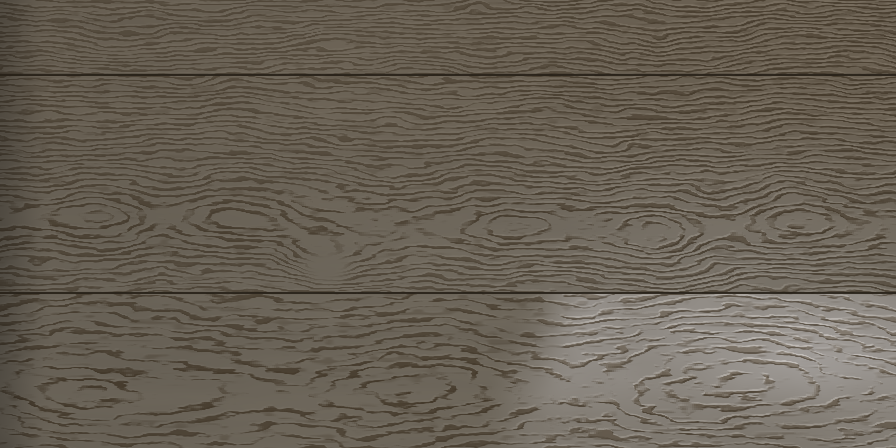
This texture is drawn by a Shadertoy shader. Its source:

```glsl
// Three brushed oak floor planks with heart rings, open grain and a glossy reflection.

const float PI = 3.14159265;
const float SEAM_Y = 0.346;          // lowest seam
const float PLANK_HEIGHT = 0.487;
const float SEAM_HALF_WIDTH = 0.0025;

// Per plank, from bottom to top
const vec3 HEART_Y = vec3(0.13, 0.5, 1.25);
const vec3 FIRST_KNOT_X = vec3(0.18, 0.21, 0.4);
const vec3 KNOT_SPACING = vec3(0.74, 0.417, 0.6);
const vec3 KNOT_SHIFT = vec3(0.0, 0.104, 0.0);
const vec3 KNOT_DEPTH = vec3(0.075, 0.05, 0.02);
const vec3 RING_SPACING = vec3(0.0195, 0.0125, 0.0115);
const vec3 GROOVE_LEVEL = vec3(0.86, 0.74, 0.7);
const vec3 GROOVE_STRENGTH = vec3(0.62, 0.5, 0.44);

const vec2 PALE_KNOT = vec2(0.73, 0.405);
const vec2 PALE_KNOT_SIZE = vec2(0.08, 0.055);
const vec2 LIGHT_OFFSET = vec2(0.0025, -0.0035);

const vec3 FACE_COLOR = vec3(0.425, 0.398, 0.353);
const vec3 WARM_COLOR = vec3(0.412, 0.372, 0.315);
const vec3 GROOVE_COLOR = vec3(0.25, 0.205, 0.145);
const vec3 SEAM_COLOR = vec3(0.15, 0.125, 0.09);
const vec3 GLOSS_COLOR = vec3(0.66, 0.645, 0.635);

float hash(vec2 p) {
    vec3 q = fract(vec3(p.xyx) * 0.1031);
    q += dot(q, q.yzx + 33.33);
    return fract((q.x + q.y) * q.z);
}

float noise(vec2 p) {
    vec2 cell = floor(p), f = fract(p);
    f = f * f * (3.0 - 2.0 * f);
    float low = mix(hash(cell), hash(cell + vec2(1, 0)), f.x);
    float high = mix(hash(cell + vec2(0, 1)), hash(cell + vec2(1, 1)), f.x);
    return mix(low, high, f.y);
}

float fbm(vec2 p) {
    float sum = 0.0, weight = 0.533;
    for (int i = 0; i < 4; i++) {
        sum += weight * noise(p);
        p = p * 2.03 + 17.3;
        weight *= 0.5;
    }
    return sum;
}

// Growth ring number: nested ovals along the heart, straight lines further out
float ringField(vec2 p, int plank, float paleKnot) {
    vec2 seed = vec2(31.7, 13.1) * float(plank);
    vec2 q = p - vec2(FIRST_KNOT_X[plank], HEART_Y[plank]);
    q.y += 0.035 * (noise(p * vec2(3.0, 2.0) + seed) - 0.5);
    q.x += KNOT_SHIFT[plank] * sin(2.0 * PI * q.x / (3.0 * KNOT_SPACING[plank]));
    float swell = 0.6 + 0.8 * noise(vec2(p.x * 2.5, 4.0) + seed);
    float lobe = KNOT_DEPTH[plank] * swell * sin(PI * q.x / KNOT_SPACING[plank]);
    float d = length(vec2(q.y, lobe));
    d += 0.045 * (fbm(p * vec2(6.0, 13.0) + seed) - 0.5);
    d = max(d - 0.045 * exp(-paleKnot * paleKnot), 0.0);
    return d * d / (d + 0.03) / RING_SPACING[plank];
}

// Depth of the open grain, 0 on the face and 1 in a groove
float grooveDepth(vec2 p, int plank, float pixel) {
    float paleKnot = plank == 1 ? length((p - PALE_KNOT) / PALE_KNOT_SIZE) : 9.0;
    float rings = ringField(p, plank, paleKnot);
    float density = length(vec2(dFdx(rings), dFdy(rings))) / pixel * RING_SPACING[plank];
    float phase = rings + 1.1 * (fbm(p * vec2(17.0, 75.0)) - 0.5);
    float wave = 0.5 + 0.5 * cos(2.0 * PI * phase);
    float level = GROOVE_LEVEL[plank] + 0.85 * (fbm(p * vec2(22.0, 60.0) + 3.0) - 0.5);
    float soft = 0.1 + 0.3 * pixel / RING_SPACING[plank];
    float groove = smoothstep(level - soft, level + soft, wave);
    groove *= smoothstep(0.12, 0.55, density);
    float pores = smoothstep(0.62, 0.95, noise(p * vec2(30.0, 150.0) + 7.0));
    groove = max(groove, 0.4 * pores * smoothstep(0.3, 0.8, density));
    return groove * smoothstep(0.3, 1.0, paleKnot);
}

// Window light: a slanted sheet on the lowest plank, a faint glow above it
float glossAmount(vec2 p, int plank) {
    float cloud = fbm(p * vec2(4.0, 6.0) + 5.0);
    vec2 away = p - vec2(1.6, 0.42);
    float glow = 0.2 * exp(-dot(away, away * vec2(5.0, 25.0)));
    if (plank > 0) return glow;
    float edge = p.x - 1.08 - 0.35 * p.y + 0.08 * (cloud - 0.5);
    float sheet = smoothstep(-0.04, 0.16, edge) * mix(0.34, 0.64, smoothstep(0.0, 0.28, p.y));
    vec2 spot = (p - vec2(1.8, 0.2)) / vec2(0.22, 0.11);
    return clamp(sheet * (0.65 + 0.6 * cloud) + 0.25 * exp(-dot(spot, spot)), 0.0, 1.0);
}

void mainImage(out vec4 fragColor, in vec2 fragCoord) {
    float pixel = 1.0 / iResolution.y;
    vec2 p = fragCoord * pixel;
    float row = (p.y - SEAM_Y) / PLANK_HEIGHT;
    int plank = int(clamp(floor(row) + 1.0, 0.0, 2.0));

    // Wood face and grain, boldest around the heart
    float warmth = smoothstep(0.35, 0.9, p.y) * (0.5 + 0.5 * smoothstep(0.6, 2.0, p.x));
    vec3 color = mix(FACE_COLOR, WARM_COLOR, warmth);
    color *= 0.96 + 0.08 * fbm(p * vec2(3.0, 20.0));
    float groove = grooveDepth(p, plank, pixel);
    float relief = grooveDepth(p + LIGHT_OFFSET, plank, pixel) - groove;
    float heartOffset = (p.y - HEART_Y[plank]) / 0.07;
    float strength = GROOVE_STRENGTH[plank] + 0.18 * exp(-heartOffset * heartOffset);

    // Reflection and embossed groove edges
    float gloss = glossAmount(p, plank);
    color = mix(color, GLOSS_COLOR, gloss);
    color = mix(color, GROOVE_COLOR + 0.25 * gloss, strength * groove);
    color += relief * (0.02 + 0.1 * gloss + 0.03 * smoothstep(0.8, 1.6, p.x));

    // Dim left side and seams
    color *= mix(0.76, 1.0, smoothstep(-0.02, 0.12, p.x)) * mix(0.96, 1.0, smoothstep(0.1, 0.9, p.x));
    float seamDistance = abs(fract(row + 0.5) - 0.5) * PLANK_HEIGHT;
    float seam = 1.0 - smoothstep(SEAM_HALF_WIDTH - 0.5 * pixel, SEAM_HALF_WIDTH + 0.5 * pixel, seamDistance);
    fragColor = vec4(mix(color, SEAM_COLOR, 0.9 * seam), 1.0);
}
```
